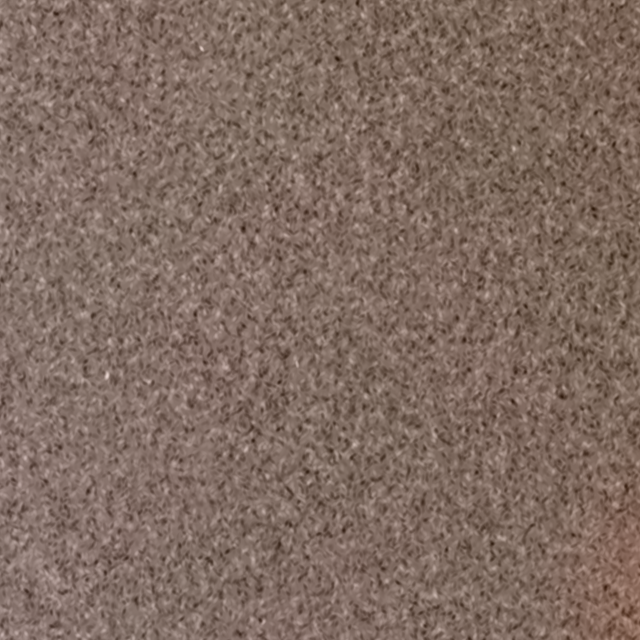
This texture is drawn by a WebGL 1 fragment shader. Its source:

```glsl
precision highp float;
// Fine speckled brown stone: soft dark and light flecks under uneven warm light.

uniform vec2 u_resolution;

#define BASE_COLOR   vec3(0.516, 0.436, 0.396)
#define GRAIN_TINT   vec3(1.0, 1.0, 1.03)
#define GRAIN_DEPTH  0.125
#define COARSE_CELLS 98.0
#define FINE_CELLS   134.0
#define FLECK_RADII  vec2(0.55, 1.0)
#define TILT_SPREAD  2.3
#define DARK_FLECK   -1.15
#define LIGHT_FLECK  0.95
#define GLINT_RARITY 0.9994
#define CORNER_RED   vec3(0.055, 0.0, -0.015)

// Four random values per cell
vec4 hash4(vec2 cell) {
  vec4 p = fract(cell.xyxy * vec4(0.1031, 0.1030, 0.0973, 0.1099));
  p += dot(p, p.wzxy + 33.33);
  return fract((p.xxyz + p.yzzw) * p.zywx);
}

// Signed sum of tilted elliptical flecks, one per cell, mostly upright
float flecks(vec2 p) {
  vec2 cell = floor(p);
  float sum = 0.0;
  for (int j = -1; j <= 1; j++) {
    for (int i = -1; i <= 1; i++) {
      vec2 id = cell + vec2(float(i), float(j));
      vec4 rnd = hash4(id + 17.0);
      vec2 d = p - id - rnd.xy;
      float tilt = (rnd.z - 0.5) * TILT_SPREAD;
      float c = cos(tilt), s = sin(tilt);
      vec2 q = vec2(c * d.x + s * d.y, c * d.y - s * d.x) / FLECK_RADII;
      float falloff = max(0.0, 1.0 - dot(q, q));
      float tone = mix(DARK_FLECK, LIGHT_FLECK, rnd.w);
      tone += 2.0 * step(GLINT_RARITY, fract(rnd.z * 57.0 + rnd.x));
      sum += tone * falloff * falloff;
    }
  }
  return sum;
}

// Broad layered sines in about -1..1
float patches(vec2 p) {
  float a = sin(p.x * 7.0 + 2.0 * sin(p.y * 5.0 + 1.0));
  float b = sin(p.y * 11.0 - p.x * 6.0 + 1.5 * sin(p.x * 9.0));
  float c = sin(p.x * 19.0 + p.y * 15.0 + 2.0 * sin(p.y * 13.0));
  return 0.45 * a + 0.35 * b + 0.2 * c;
}

void main() {
  vec2 uv = gl_FragCoord.xy / u_resolution;
  vec2 p = gl_FragCoord.xy / min(u_resolution.x, u_resolution.y);

  // Grain, with slightly varying strength
  float grain = flecks(p * COARSE_CELLS) + flecks(p * FINE_CELLS + 211.0);
  grain *= GRAIN_DEPTH * (1.0 + 0.1 * patches(p * 1.7 + 3.0));

  // Light fades to the right, where the stone turns browner
  float left = 0.5 - uv.x;
  vec3 color = BASE_COLOR + left * vec3(0.045, 0.05, 0.07);
  color += 0.008 * patches(p);
  color += vec3(0.006, -0.002, 0.003) * patches(p.yx * 1.4 + 5.0);
  color.b += 0.012 * (0.5 - uv.y);

  // Reddish glow in the lower right
  float glow = 1.0 - smoothstep(0.0, 0.32, length((uv - vec2(1.03, 0.0)) * vec2(1.4, 0.8)));
  color += CORNER_RED * glow;

  gl_FragColor = vec4(color + grain * GRAIN_TINT, 1.0);
}
```
